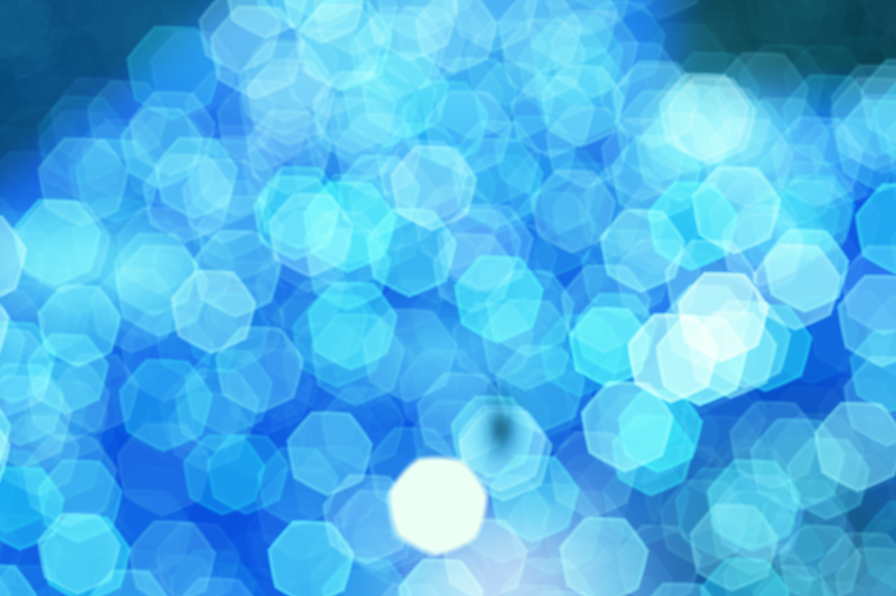
This background is drawn by a Shadertoy shader. Its source:

```glsl
// Blue and cyan bokeh: translucent seven-sided lens discs over a deep blue base.
// Jittered grids scatter the discs; each adds optical density, and the total
// density lightens the base exponentially, so overlaps glow without clipping.

const float TAU = 6.28319;
const float DISC_APOTHEM = 0.071;
const float EDGE_SOFTNESS = 0.0035;
const float CELL = 0.1;
const int LAYERS = 5;

float hash(vec2 p) {
    return fract(sin(dot(p, vec2(127.1, 311.7))) * 43758.5453);
}

float valueNoise(vec2 p) {
    vec2 i = floor(p), f = fract(p);
    f = f * f * (3.0 - 2.0 * f);
    float low = mix(hash(i), hash(i + vec2(1, 0)), f.x);
    float high = mix(hash(i + vec2(0, 1)), hash(i + vec2(1, 1)), f.x);
    return mix(low, high, f.y);
}

// Soft elliptical spot, 1 at its center.
float spot(vec2 p, vec2 center, vec2 radius) {
    vec2 q = (p - center) / radius;
    return exp(-dot(q, q));
}

// Signed distance to a heptagon with a nearly level top; roundness bends its sides.
float heptagon(vec2 p, float apothem, float roundness) {
    float sector = TAU / 7.0;
    float angle = mod(atan(p.y, p.x) - 1.53 + 0.5 * sector, sector) - 0.5 * sector;
    return length(p) * mix(cos(angle), 0.96, roundness) - apothem;
}

// Flat disc with a thin, brighter rim.
float lensDisc(vec2 p, float apothem) {
    float d = heptagon(p, apothem, 0.15);
    float fill = smoothstep(EDGE_SOFTNESS, -EDGE_SOFTNESS, d);
    float rim = exp(-pow((d + 0.004) / 0.003, 2.0));
    return fill * (0.95 + 0.3 * rim);
}

// 1 in the lit field, 0 in the dark upper corners.
float litField(vec2 p, float softness) {
    float left = 0.69 + 0.78 * p.x - p.y;
    float right = max(0.84 - p.y, 1.13 - p.x);
    return smoothstep(-softness, softness, min(left, right));
}

// Dense haze above, sparse strong discs below.
float discStrength(vec2 center, float h) {
    float crisp = 0.05 + 0.95 * h * h * h * h;
    float hazy = 0.14 + 0.26 * h * h;
    float strength = mix(crisp, hazy, smoothstep(0.45, 0.85, center.y));
    float clumps = 0.45 + 1.1 * valueNoise(center * 5.0 + 3.0);
    return strength * clumps * mix(0.06, 1.0, litField(center, 0.03));
}

vec3 discTint(float h, float blueness) {
    vec3 tint = mix(vec3(0.06, 1.0, 1.3), vec3(0.58, 1.0, 1.15), h);
    return mix(tint, vec3(0.25, 0.5, 1.4), step(0.82, blueness));
}

vec3 discLayer(vec2 p, float seed) {
    vec2 offset = seed * vec2(0.37, 0.61) * CELL;
    vec2 home = floor((p + offset) / CELL);
    vec3 density = vec3(0.0);
    for (int y = -1; y <= 1; y++) {
        for (int x = -1; x <= 1; x++) {
            vec2 id = home + vec2(x, y);
            vec2 key = id + seed * 17.3;
            vec2 jitter = vec2(hash(key + 1.7), hash(key + 5.1));
            vec2 center = (id + jitter) * CELL - offset;
            float present = step(hash(key + 9.4), 0.6);
            float apothem = DISC_APOTHEM * mix(0.9, 1.06, hash(key + 2.9));
            float strength = present * discStrength(center, hash(key + 13.6));
            vec3 tint = discTint(hash(key + 21.2), hash(key + 31.8));
            density += strength * tint * lensDisc(p - center, apothem);
        }
    }
    return density;
}

vec3 baseColor(vec2 p) {
    vec3 corner = mix(vec3(0.01, 0.25, 0.45), vec3(0.02, 0.22, 0.27), smoothstep(0.4, 1.1, p.x));
    vec3 color = mix(corner, vec3(0.03, 0.32, 0.88), litField(p, 0.07));
    float shade = 0.8 * spot(p, vec2(1.36, 0.08), vec2(0.3, 0.2));
    return mix(color, vec3(0.07, 0.31, 0.38), shade);
}

// Broad bright areas without an outline.
vec3 glowDensity(vec2 p) {
    float cyan = 1.1 * spot(p, vec2(0.14, 0.56), vec2(0.16, 0.08))
               + 1.2 * spot(p, vec2(1.23, 0.75), vec2(0.1, 0.08))
               + 0.5 * spot(p, vec2(0.72, 0.92), vec2(0.4, 0.14))
               + 0.5 * spot(p, vec2(0.75, 0.4), vec2(0.12, 0.08));
    float pale = 1.1 * spot(p, vec2(0.86, 0.0), vec2(0.17, 0.14));
    return cyan * vec3(0.3, 1.0, 1.3) + pale * vec3(0.9, 0.9, 0.8);
}

void mainImage(out vec4 fragColor, in vec2 fragCoord) {
    vec2 p = fragCoord / iResolution.y;
    vec3 density = glowDensity(p);
    for (int i = 0; i < LAYERS; i++) density += discLayer(p, float(i) + 1.0);

    // One dark gap among the discs
    float gap = spot(p, vec2(0.84, 0.28), vec2(0.035, 0.055));
    vec3 base = mix(baseColor(p), vec3(0.03, 0.25, 0.33), gap);
    vec3 color = 1.0 - (1.0 - base) * exp(-density * (1.0 - 0.85 * gap));

    // Nearest light, almost white
    float d = heptagon(p - vec2(0.735, 0.153), 0.078, 0.5);
    color = mix(color, vec3(0.92, 1.0, 0.97), smoothstep(0.007, -0.007, d));
    fragColor = vec4(color * vec3(1.0, 1.0, 0.99), 1.0);
}
```
